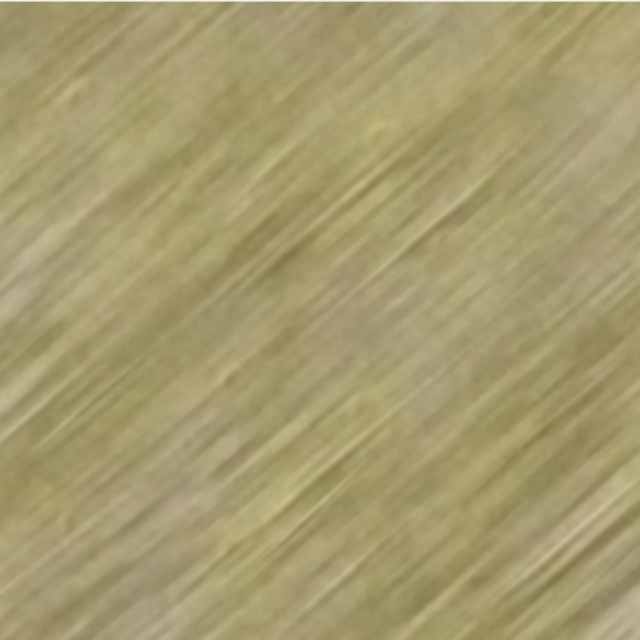
A WebGL 2 fragment shader for this texture:

```glsl
#version 300 es
precision highp float;
// Weathered straw-coloured wood with soft diagonal grain, pale flecks and a light top rim.

uniform vec2 u_resolution;
out vec4 fragColor;

const vec3 BASE_COLOR = vec3(0.642, 0.602, 0.434);
const vec3 RIM_COLOR = vec3(0.93, 0.94, 0.91);
const vec3 TONE_AXIS = vec3(1.0, 1.0, 1.04);         // dark to light
const vec3 YELLOW_AXIS = vec3(0.004, 0.002, -0.062); // grey to ochre
const vec3 PINK_AXIS = vec3(0.015, -0.007, 0.008);   // green to pink
const float RIM_HEIGHT = 0.0025;
const float GRAIN_ANGLE = 0.715;
const float GRAIN_WARP = 0.030;
const float BROAD_GRAIN = 0.075;
const float BLOTCH = 0.022;
const float MID_GRAIN = 0.085;
const float FINE_GRAIN = 0.085;
const float MOTTLE = 0.036;
const vec2 STREAK_CELLS = vec2(2.0, 15.0);
const float STREAK_CHANCE = 0.38;
const float STREAK_LIGHT = 0.055;
const float FLECK_CELLS = 4.0;
const float FLECK_CHANCE = 0.35;
const float FLECK_LIGHT = 0.055;

float hash(vec2 p) {
  vec3 q = fract(vec3(p.xyx) * 0.1031);
  q += dot(q, q.yzx + 33.33);
  return fract((q.x + q.y) * q.z);
}

// Smooth value noise centred on zero
float noise(vec2 p) {
  vec2 cell = floor(p);
  vec2 f = fract(p);
  f = f * f * f * (f * (f * 6.0 - 15.0) + 10.0);
  float low = mix(hash(cell), hash(cell + vec2(1.0, 0.0)), f.x);
  float high = mix(hash(cell + vec2(0.0, 1.0)), hash(cell + 1.0), f.x);
  return mix(low, high, f.y) - 0.5;
}

// Two octaves, turned against each other to hide the lattice
float cloud(vec2 p) {
  vec2 turned = mat2(0.8, 0.6, -0.6, 0.8) * p;
  return noise(p) + 0.55 * noise(turned * 2.1 + 17.3);
}

// Tapered pale fibres, each with a darker lower edge
float streaks(vec2 grain) {
  vec2 p = grain * STREAK_CELLS;
  vec2 home = floor(p);
  float tone = 0.0;
  for (int j = -1; j <= 1; j++) {
    for (int i = -1; i <= 1; i++) {
      vec2 cell = home + vec2(i, j);
      float present = step(hash(cell + 5.7), STREAK_CHANCE);
      vec2 center = cell + vec2(hash(cell + 11.1), hash(cell + 23.9));
      vec2 d = (p - center) / STREAK_CELLS;
      d.y += 0.10 * (hash(cell + 53.6) - 0.5) * d.x;
      float halfLength = mix(0.09, 0.32, hash(cell + 37.2));
      float taper = 1.0 - smoothstep(0.2, 1.0, abs(d.x) / halfLength);
      float width = mix(0.003, 0.007, hash(cell + 41.5));
      float ridge = exp(-pow(d.y / width, 2.0));
      float groove = exp(-pow((d.y + 2.2 * width) / (1.2 * width), 2.0));
      tone += present * taper * (ridge - 0.8 * groove);
    }
  }
  return tone;
}

// Small curved chips: light in x, yellow halo in y
vec2 flecks(vec2 uv) {
  vec2 p = uv * FLECK_CELLS;
  vec2 home = floor(p);
  vec2 result = vec2(0.0);
  for (int j = -1; j <= 1; j++) {
    for (int i = -1; i <= 1; i++) {
      vec2 cell = home + vec2(i, j);
      float present = step(hash(cell + 71.3), FLECK_CHANCE);
      vec2 center = cell + 0.2 + 0.6 * vec2(hash(cell + 83.1), hash(cell + 97.4));
      vec2 d = (p - center) / FLECK_CELLS;
      float turn = 0.9 + 0.7 * (hash(cell + 61.8) - 0.5);
      d = mat2(cos(turn), -sin(turn), sin(turn), cos(turn)) * d;
      d.y += 10.0 * d.x * d.x;
      vec2 c = d / vec2(0.026, 0.009);
      vec2 s = (d - vec2(-0.008, -0.014)) / vec2(0.014, 0.008);
      float halo = exp(-dot(d, d) / 0.0016);
      result += present * vec2(exp(-dot(c, c)) - 0.9 * exp(-dot(s, s)), halo);
    }
  }
  return result;
}

void main() {
  vec2 uv = gl_FragCoord.xy / min(u_resolution.x, u_resolution.y);
  vec2 along = vec2(cos(GRAIN_ANGLE), sin(GRAIN_ANGLE));
  vec2 grain = vec2(dot(uv, along), dot(uv, vec2(-along.y, along.x)));
  grain.y += GRAIN_WARP * noise(grain * vec2(2.0, 3.0) + 9.0);

  // Grain fades in and out across the surface
  float strength = clamp(0.95 + 1.2 * noise(uv * 4.5 + 31.0), 0.4, 1.5);
  float tone = BROAD_GRAIN * noise(grain * vec2(1.6, 11.0) + 3.0);
  tone += BLOTCH * cloud(uv * 7.0 + 400.0);
  tone += MID_GRAIN * strength * noise(grain * vec2(3.8, 42.0) + 50.0);
  tone += FINE_GRAIN * strength * noise(grain * vec2(11.0, 95.0) + 120.0);
  tone += MOTTLE * cloud(uv * 55.0 + 7.0);
  tone += STREAK_LIGHT * strength * streaks(grain);

  // Chips and drifting hue
  vec2 fleck = flecks(uv);
  tone += FLECK_LIGHT * fleck.x;
  float yellow = cloud(grain * vec2(5.0, 7.0) + 200.0) + 0.3 * fleck.y;
  yellow += 0.3 * noise(uv * 24.0 + 260.0);
  float pink = cloud(uv * 13.0 + 300.0);
  vec3 color = BASE_COLOR + TONE_AXIS * tone;
  color += YELLOW_AXIS * yellow + PINK_AXIS * pink;

  // Pale rim along the top edge
  float fromTop = (u_resolution.y - gl_FragCoord.y) / u_resolution.y;
  float soft = 0.5 / u_resolution.y;
  float rim = 1.0 - smoothstep(RIM_HEIGHT - soft, RIM_HEIGHT + soft, fromTop);
  color = mix(color, RIM_COLOR, rim);
  fragColor = vec4(clamp(color, 0.0, 1.0), 1.0);
}
```
